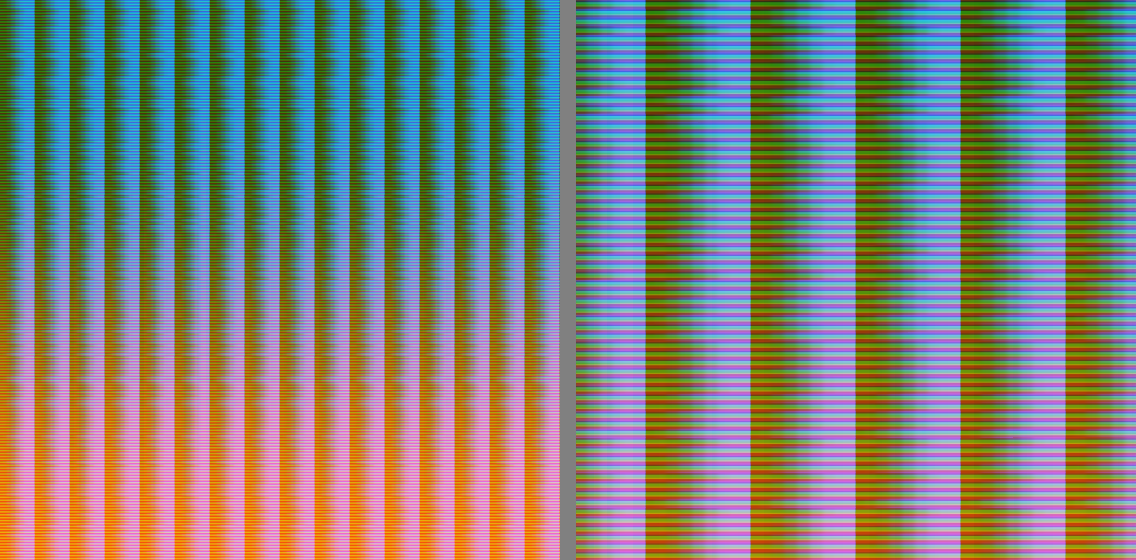
Left: the whole. Right: its middle third, enlarged.
Reproduce this pattern procedurally as a three.js fragment shader.

```glsl
varying vec2 vUv;

float hash(vec2 p) {
  return fract(sin(dot(p, vec2(41.3, 289.1))) * 4375.85);
}

// Box-filtered square wave, one bright and one dark half per unit
float stripes(float p, float blur) {
  float wave = clamp((0.25 - abs(fract(p) - 0.5)) / blur + 0.5, 0.0, 1.0);
  return mix(wave, 0.5, smoothstep(0.6, 1.2, blur));
}

// Ramp across a column with eight softly stepped slats
float slatRamp(float x) {
  float s = x * 8.0;
  float stepped = (floor(s) + smoothstep(0.2, 0.8, fract(s))) / 8.0;
  return mix(x, stepped, 0.6);
}

void main() {
  float columnPos = vUv.x * 16.0;
  float rowPos = vUv.y * 192.0;
  float rowId = floor(rowPos);

  // Column profile, closing sharply at its right edge
  float x = fract(columnPos);
  float edge = clamp((1.0 - x) / max(fwidth(columnPos), 0.0001), 0.0, 1.0);
  float ramp = slatRamp(x) * edge;

  // Ragged line ends and small shifts between slats
  float ragged = (hash(vec2(rowId, 3.0)) - 0.5) * 0.18;
  float slat = floor(x * 8.0);
  float drift = (hash(vec2(floor(columnPos), slat)) - 0.5) * 0.04;
  float cool = smoothstep(0.12, 0.76, ramp + ragged * edge);

  // Red fades upward, first in the middle of each column
  float wedge = smoothstep(0.1, 0.45, ramp) * (1.0 - smoothstep(0.45, 0.85, ramp));
  float height = vUv.y + drift + ragged * 0.2 + 0.08 * wedge - 0.12 * cool;
  float rise = smoothstep(0.0, 0.78, height);

  // Warm to cool across, orange and pink to green and blue upward
  vec3 low = mix(vec3(0.95, 0.50, 0.04), vec3(0.90, 0.58, 0.80), cool);
  vec3 high = mix(vec3(0.23, 0.35, 0.04), vec3(0.17, 0.58, 0.84), cool);
  vec3 color = mix(low, high, rise);

  // Fine lines, offset in height for red, green and blue
  float blur = max(fwidth(rowPos), 0.05);
  vec3 lines = vec3(stripes(rowPos + 0.36, blur),
                    stripes(rowPos, blur),
                    stripes(rowPos - 0.3, blur)) - 0.5;
  vec3 depth = vec3(0.24, 0.36, 0.24) * 4.0 * color * (1.0 - color);
  color += lines * depth;

  gl_FragColor = vec4(clamp(color, 0.0, 1.0), 1.0);
}
```
